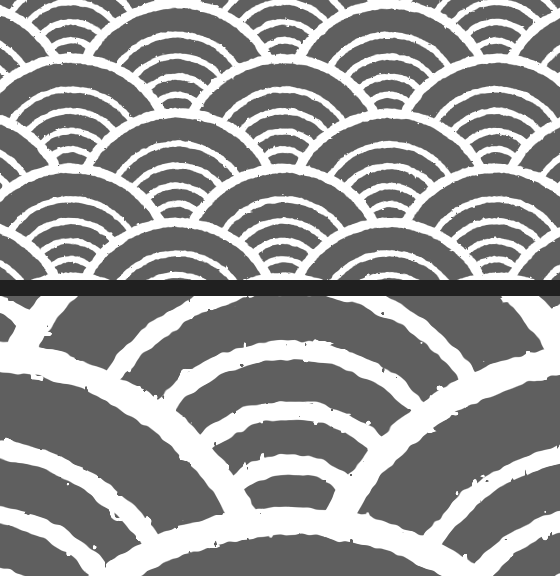
Top: the whole. Bottom: its middle third, enlarged.
Give the GLSL for this pattern, as a Shadertoy shader.

```glsl
// Lengths are fractions of the canvas height
const vec3 PAPER = vec3(1.0);
const vec3 INK = vec3(0.373);
const vec2 ORIGIN = vec2(0.2526, 0.4219);  // base of one fan
const float PERIOD = 0.759;                // between fans in a row
const float ROW_STEP = 0.1953;             // between staggered rows
const float FAN_RADIUS = 0.3854;
const float INK_RADIUS = 0.3516;           // inside the pale rim
const int RING_COUNT = 4;
const float FIRST_RING = 0.258;            // apex height of the widest ring
const float RING_GAP = 0.0807;
const float RING_TIGHTEN = 0.0031;         // gaps shrink inwards
const float RING_FLATTEN = 0.28;           // inner rings are flatter
const float RING_HALF_WIDTH = 0.0112;
const float PLACE_JITTER = 0.003;
const float WOBBLE = 0.0042;
const float GRAIN = 0.0030;
const float NICK_DEPTH = 0.006;

float hash(vec2 p) {
    vec3 q = fract(vec3(p.xyx) * 0.1031);
    q += dot(q, q.yzx + 33.33);
    return fract((q.x + q.y) * q.z);
}

float noise(vec2 p) {
    vec2 cell = floor(p);
    vec2 f = fract(p);
    f = f * f * (3.0 - 2.0 * f);
    float low = mix(hash(cell), hash(cell + vec2(1.0, 0.0)), f.x);
    float high = mix(hash(cell + vec2(0.0, 1.0)), hash(cell + 1.0), f.x);
    return mix(low, high, f.y);
}

// Ragged offset of every printed edge
float edgeWear(vec2 p) {
    float wear = WOBBLE * (noise(p * 42.0 + 7.0) - 0.5);
    wear += GRAIN * (noise(p * 115.0 + 31.0) - 0.5);
    wear += NICK_DEPTH * smoothstep(0.84, 0.98, noise(p * 95.0 + 57.0));
    wear -= NICK_DEPTH * smoothstep(0.88, 0.99, noise(p * 130.0 + 83.0));
    return wear;
}

// Signed distance to the inked bands of a fan based at the origin
float fanInkDistance(vec2 p) {
    float dist = length(p) - INK_RADIUS;
    for (int i = 0; i < RING_COUNT; i++) {
        float n = float(i);
        float apex = FIRST_RING - RING_GAP * n + RING_TIGHTEN * n * n;
        float drop = RING_FLATTEN * (FIRST_RING - apex);
        float ring = abs(length(p + vec2(0.0, drop)) - apex - drop);
        dist = max(dist, RING_HALF_WIDTH - ring);
    }
    return dist;
}

void mainImage(out vec4 fragColor, in vec2 fragCoord) {
    vec2 uv = fragCoord / iResolution.y;
    float soft = 0.75 / iResolution.y;
    float wear = edgeWear(uv);
    vec2 p = uv - ORIGIN;
    float nearestRow = floor(p.y / ROW_STEP);
    float ink = 0.0;

    // Paint overlapping rows from back to front
    for (int i = 0; i < 4; i++) {
        float row = nearestRow + 1.0 - float(i);
        float shift = 0.5 * PERIOD * mod(row, 2.0);
        float column = round((p.x - shift) / PERIOD);
        vec2 id = vec2(column, row) + 40.0;
        vec2 jitter = PLACE_JITTER * (vec2(hash(id), hash(id + 19.0)) - 0.5);
        vec2 q = p - vec2(column * PERIOD + shift, row * ROW_STEP) - jitter;

        float cover = 1.0 - smoothstep(-soft, soft, length(q) - FAN_RADIUS - wear);
        float bands = 1.0 - smoothstep(-soft, soft, fanInkDistance(q) + wear);
        ink = mix(ink, bands, cover);
    }
    fragColor = vec4(mix(PAPER, INK, ink), 1.0);
}
```
